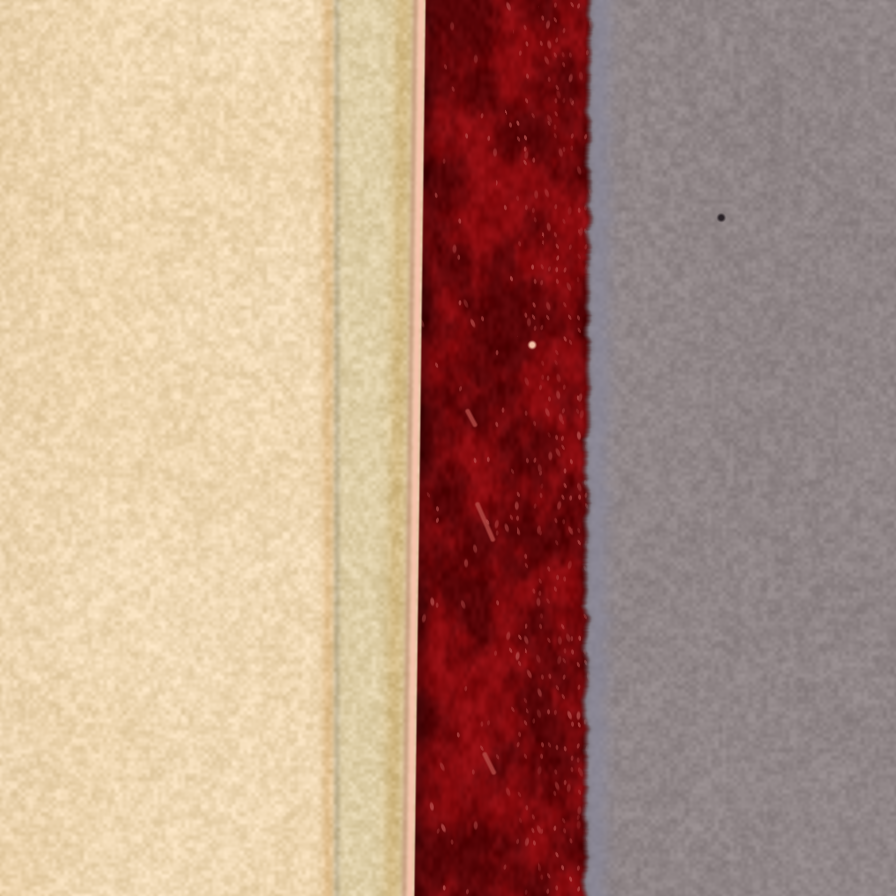
A Shadertoy shader for this texture:

```glsl
// Draws a cream paper board with a hinge groove, a worn red cloth band and a grainy grey ground.

float hash(vec2 p) {
    vec3 q = fract(vec3(p.xyx) * 0.1031);
    q += dot(q, q.yzx + 33.33);
    return fract((q.x + q.y) * q.z);
}

float valueNoise(vec2 p) {
    vec2 cell = floor(p), f = fract(p);
    f = f * f * (3.0 - 2.0 * f);
    float low = mix(hash(cell), hash(cell + vec2(1, 0)), f.x);
    float high = mix(hash(cell + vec2(0, 1)), hash(cell + vec2(1, 1)), f.x);
    return mix(low, high, f.y);
}

float fbm(vec2 p) {
    float sum = 0.0, weight = 0.5;
    for (int i = 0; i < 4; i++) {
        sum += weight * valueNoise(p);
        p = p * 2.03 + 17.3;
        weight *= 0.5;
    }
    return sum / 0.9375;
}

// Fine speckle centred on zero
float grain(vec2 uv, float scale) {
    float fine = valueNoise(uv * scale) + valueNoise(uv * scale * 0.53 + 41.0);
    return fine - 1.0;
}

// Soft vertical line
float ridge(float x, float centre, float width) {
    float d = (x - centre) / width;
    return exp(-d * d);
}

float segment(vec2 p, vec2 a, vec2 b) {
    vec2 ab = b - a;
    return length(p - a - ab * clamp(dot(p - a, ab) / dot(ab, ab), 0.0, 1.0));
}

// Short slanted fibres, one candidate per jittered cell
float flecks(vec2 uv, vec2 cells, float density) {
    vec2 id = floor(uv * cells);
    vec2 jitter = vec2(hash(id + 3.1), hash(id + 8.7)) - 0.5;
    vec2 p = fract(uv * cells) - 0.5 - jitter * 0.4;
    p.x += p.y * (hash(id + 5.3) - 0.3) * 0.9;
    float shape = 1.0 - smoothstep(0.4, 1.0, length(p / vec2(0.26, 0.3)));
    return shape * step(1.0 - density, hash(id + 21.0)) * (0.4 + 0.6 * hash(id + 13.0));
}

vec3 paperColor(vec2 uv, float edge) {
    vec3 cream = mix(vec3(0.925, 0.825, 0.665), vec3(0.945, 0.86, 0.725), fbm(uv * vec2(9.0, 6.0)));
    cream -= vec3(0.015, 0.02, 0.025) * (1.0 - smoothstep(0.0, 0.12, uv.x));

    // Hinge groove and the cooler strip beside it
    float strip = smoothstep(0.368, 0.380, uv.x);
    vec3 color = mix(cream, vec3(0.875, 0.81, 0.655), strip);
    color = mix(color, vec3(0.85, 0.69, 0.47), 0.6 * ridge(uv.x, 0.366, 0.007));
    color = mix(color, vec3(0.70, 0.65, 0.53), 0.65 * ridge(uv.x, 0.376, 0.004));

    // Tan shade, then the pale pink rim
    float fromEdge = edge - uv.x;
    color = mix(color, vec3(0.80, 0.68, 0.44), 0.65 * ridge(fromEdge, 0.025, 0.011));
    color += grain(uv, 230.0) * vec3(0.065, 0.07, 0.09);
    color = mix(color, vec3(0.73, 0.53, 0.44), 0.6 * ridge(fromEdge, 0.011, 0.004));
    return mix(color, vec3(0.98, 0.76, 0.68), 0.9 * ridge(fromEdge, 0.005, 0.004));
}

vec3 clothColor(vec2 uv, float across) {
    float mottling = fbm(uv * vec2(30.0, 20.0));
    vec3 color = mix(vec3(0.34, 0.015, 0.025), vec3(0.55, 0.045, 0.06), smoothstep(0.25, 0.75, mottling));
    color += vec3(0.07, 0.03, 0.035) * grain(uv * vec2(1.0, 0.6), 210.0);
    color *= 1.0 - 0.3 * ridge(across, 0.0, 0.06);

    // Wear thickens toward the outer edge
    float wear = smoothstep(0.4, 0.85, across);
    float patches = smoothstep(0.3, 0.65, fbm(uv * vec2(28.0, 14.0) + 60.0));
    float fibres = flecks(uv, vec2(120.0, 75.0), mix(0.05, 0.36, wear));
    fibres = max(fibres, flecks(uv + 0.37, vec2(85.0, 48.0), mix(0.05, 0.22, wear)));
    color = mix(color, vec3(0.76, 0.36, 0.35), fibres * mix(0.4, 0.7, patches));

    // Larger scratches and one bright nick
    float scratch = segment(uv, vec2(0.533, 0.437), vec2(0.550, 0.398));
    scratch = min(scratch, segment(uv, vec2(0.541, 0.158), vec2(0.551, 0.138)));
    scratch = min(scratch, segment(uv, vec2(0.522, 0.541), vec2(0.530, 0.526)));
    color = mix(color, vec3(0.72, 0.31, 0.29), 0.75 * (1.0 - smoothstep(0.001, 0.004, scratch)));
    float nick = length(uv - vec2(0.594, 0.615));
    return mix(color, vec3(0.96, 0.76, 0.66), 1.0 - smoothstep(0.002, 0.006, nick));
}

vec3 groundColor(vec2 uv, float edge) {
    vec3 color = vec3(0.56, 0.52, 0.525) + 0.025 * (fbm(uv * 7.0) - 0.5);
    color += 0.055 * grain(uv + 2.0, 240.0);
    color = mix(color, vec3(0.53, 0.53, 0.61), 0.65 * ridge(uv.x, edge + 0.012, 0.015));
    float speck = length(uv - vec2(0.805, 0.757));
    return mix(color, vec3(0.16, 0.13, 0.15), 1.0 - smoothstep(0.002, 0.006, speck));
}

void mainImage(out vec4 fragColor, in vec2 fragCoord) {
    vec2 uv = fragCoord / iResolution.xy;
    float blur = max(0.0015, 1.0 / iResolution.x);

    // The band leans slightly; its outer edge is frayed
    float inner = mix(0.4625, 0.475, uv.y);
    float outer = mix(0.652, 0.657, uv.y) + 0.009 * (fbm(vec2(uv.y * 65.0, 4.0)) - 0.5);
    float across = (uv.x - inner) / (outer - inner);

    vec3 color = mix(paperColor(uv, inner), clothColor(uv, across), smoothstep(-blur, blur, uv.x - inner));
    float ground = smoothstep(-0.004, 0.005, uv.x - outer);
    color = mix(color, groundColor(uv, outer), ground);
    color *= 1.0 - 0.2 * ridge(uv.x, outer, 0.004);
    fragColor = vec4(clamp(color, 0.0, 1.0), 1.0);
}
```
